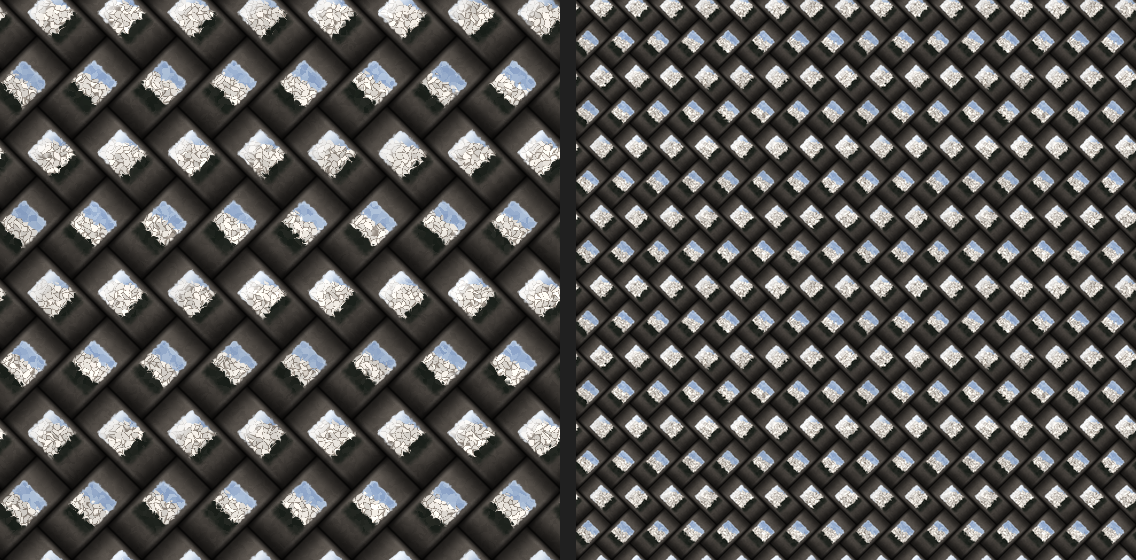
Left: one tile. Right: repeated 2 by 2.
Give the GLSL for this pattern, as a Shadertoy shader.

```glsl
// Diagonal herringbone weave of dark metal straps, each with a glossy window-like reflection.

const float REPEATS = 8.0;               // straps across; two rows make one vertical repeat
const float TAU = 6.2831853;
const vec2 WEAVE_OFFSET = vec2(0.472, -0.493);

struct Strap {
    vec2 local;      // x: along the strap, rising on screen (-1..1); y: across (-0.5..0.5)
    vec2 centre;     // strap centre in weave units
    float falling;   // 1 when the strap runs down to the right
};

vec2 hash22(vec2 p) {
    vec3 q = fract(p.xyx * vec3(0.1031, 0.1030, 0.0973));
    q += dot(q, q.yzx + 33.33);
    return fract((q.xx + q.yz) * q.zy);
}

// Wrapping cellular noise: nearest distance, gap to the second nearest, cell value.
vec3 cellular(vec2 p, float period) {
    vec2 base = floor(p);
    vec3 best = vec3(9.0, 9.0, 0.0);
    for (int y = -1; y <= 1; y++) {
        for (int x = -1; x <= 1; x++) {
            vec2 cell = base + vec2(x, y);
            vec2 seed = hash22(mod(cell, period));
            float d = length(cell + seed - p);
            if (d < best.x) best = vec3(d, best.x, seed.x);
            else best.y = min(best.y, d);
        }
    }
    return vec3(best.x, best.y - best.x, best.z);
}

// Layered sines; whole frequencies keep them seamless over the canvas.
float layeredSines(vec2 uv) {
    vec2 a = TAU * uv;
    return 0.5 * sin(7.0 * a.x + 2.0 * sin(5.0 * a.y))
         + 0.3 * sin(19.0 * a.y - 11.0 * a.x + sin(13.0 * a.x))
         + 0.2 * sin(37.0 * a.x + 29.0 * a.y);
}

// Two-by-one herringbone on the diagonal grid.
Strap strapAt(vec2 p) {
    vec2 diagonal = vec2(p.x + p.y, p.x - p.y);
    vec2 cell = floor(diagonal);
    float phase = mod(cell.x - cell.y, 4.0);
    bool falling = phase > 1.5;
    vec2 centre = cell + (falling ? vec2(0.5, phase - 2.0) : vec2(1.0 - phase, 0.5));
    vec2 o = diagonal - centre;
    return Strap(falling ? vec2(-o.y, o.x) : o,
                 0.5 * vec2(centre.x + centre.y, centre.x - centre.y),
                 float(falling));
}

float roundedBox(vec2 p, vec2 halfSize, float radius) {
    vec2 d = abs(p) - halfSize + radius;
    return length(max(d, 0.0)) + min(max(d.x, d.y), 0.0) - radius;
}

// Dark body, bent under its neighbours at the ends and rounded at the sides.
vec3 metal(Strap strap, float height, float wear, vec3 grain) {
    vec2 edge = abs(strap.local);
    float ends = 1.0 - smoothstep(0.55, 1.0, edge.x);
    float sides = 1.0 - smoothstep(0.36, 0.5, edge.y);
    float light = mix(0.3, 1.0, ends) * mix(0.32, 1.0, sides);
    light *= 1.0 + 0.42 * height + 0.08 * wear + 0.12 * (grain.z - 0.5);
    vec3 colour = mix(vec3(0.025, 0.022, 0.02), vec3(0.29, 0.27, 0.25), light);
    float bevel = smoothstep(0.34, 0.40, edge.y) * (1.0 - smoothstep(0.40, 0.46, edge.y));
    colour += 0.035 * bevel * ends;
    float seam = min(0.5 - edge.y, 1.0 - edge.x);
    return colour * mix(0.3, 1.0, smoothstep(0.0, 0.035, seam));
}

// Mirrored scene: dark ground, crackled bright middle, blue sky.
vec3 reflection(Strap strap, vec3 crackle, float jitter, float blur) {
    float along = strap.local.x + jitter;
    float across = strap.local.y;
    float rough = 0.12 * (crackle.x - 0.4) + 0.05 * (crackle.z - 0.5);
    float horizon = along + mix(0.17, 0.23, strap.falling) + rough;
    float skyline = mix(along - 0.20 - 0.22 * across,
                        0.5 * along + across - 0.33, strap.falling) + rough;

    float facet = smoothstep(0.02, 0.22, crackle.y);
    vec3 bright = mix(vec3(0.60, 0.56, 0.52), vec3(0.97, 0.95, 0.92), facet);
    bright *= mix(0.84, 1.06, crackle.z);
    bright = mix(bright, vec3(0.98), 0.75 * smoothstep(0.12, 0.38, along) * strap.falling);

    vec3 sky = mix(vec3(0.53, 0.62, 0.76), vec3(0.69, 0.76, 0.85), crackle.z);
    sky = mix(sky, vec3(0.94, 0.96, 0.98), strap.falling * smoothstep(0.1, 0.45, along));
    vec3 ground = mix(vec3(0.09, 0.11, 0.09), vec3(0.15, 0.16, 0.14), crackle.z);

    vec3 colour = mix(bright, sky, smoothstep(-blur, blur, skyline));
    return mix(ground, colour, smoothstep(-blur, blur, horizon));
}

void mainImage(out vec4 fragColor, in vec2 fragCoord) {
    vec2 uv = fragCoord / iResolution.xy;
    vec2 p = uv * REPEATS + WEAVE_OFFSET;
    float blur = 1.5 * REPEATS / iResolution.y;

    Strap strap = strapAt(p);
    float height = p.y - strap.centre.y;
    vec2 seed = hash22(floor(mod(strap.centre, REPEATS) * 4.0 + 0.5));
    float wear = layeredSines(uv);

    // Crackle cells, warped so that their borders wander
    vec2 warped = p + 0.025 * sin(TAU * 4.0 * p.yx) + 0.012 * sin(TAU * 9.0 * p);
    vec3 crackle = cellular(warped * 13.0, REPEATS * 13.0);
    vec3 grain = cellular(warped * 22.0, REPEATS * 22.0);

    // Polished window on the crown of the strap
    vec2 window = strap.local - vec2(0.01, 0.02 * strap.falling);
    float d = roundedBox(window, vec2(0.46, 0.345), 0.07) + 0.045 * (crackle.x - 0.4);
    vec3 colour = metal(strap, height, wear, grain);
    colour += vec3(0.05, 0.045, 0.04) * exp(-14.0 * max(d, 0.0)) * smoothstep(-0.3, 0.2, height);

    vec3 gloss = reflection(strap, crackle, 0.07 * (seed.x - 0.5), blur);
    float rim = smoothstep(-0.06, -0.01, d) * smoothstep(0.0, 0.25, strap.local.x);
    gloss = mix(gloss, vec3(0.82, 0.87, 0.93), 0.5 * rim);
    gloss *= 0.97 + 0.06 * seed.y;
    float softness = mix(0.07, blur, smoothstep(-0.3, -0.1, strap.local.x));
    colour = mix(colour, gloss, 1.0 - smoothstep(-softness, softness, d));

    fragColor = vec4(clamp(colour, 0.0, 1.0), 1.0);
}
```
